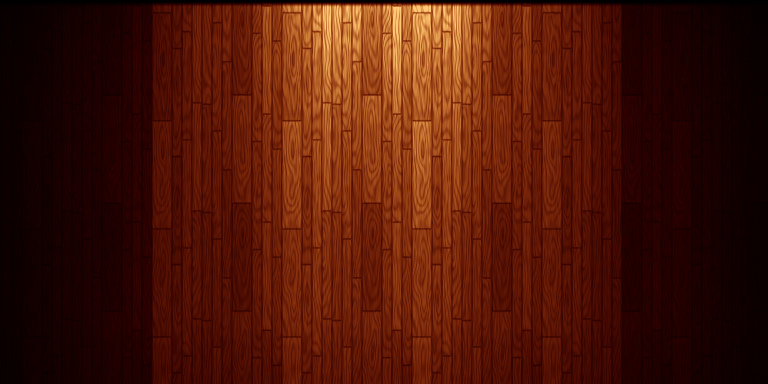
Write a Shadertoy shader that draws this texture.

```glsl
// Narrow varnished wood planks lit by a warm spotlight from the top centre.
#define PLANK_W 0.02604
#define PLANK_LEN 0.2815
#define TILE_COLS 13.0
#define ORIGIN vec2(0.604, 0.471)
#define LIGHT_X 1.008
#define PANEL_HALF 0.612
#define TONE_RANGE 0.30
#define GRAIN_DEPTH 0.30
#define RING_STEP 0.0068
#define SEAM_DEPTH 0.32

float hash(vec2 p) {
    return fract(sin(dot(p, vec2(127.1, 311.7))) * 43758.5453);
}

float noise(vec2 p) {
    vec2 i = floor(p), f = fract(p);
    f = f * f * (3.0 - 2.0 * f);
    return mix(mix(hash(i), hash(i + vec2(1, 0)), f.x),
               mix(hash(i + vec2(0, 1)), hash(i + vec2(1, 1)), f.x), f.y);
}

// Stretched growth rings; a centre beyond the plank gives straight grain.
float woodGrain(vec2 p, vec2 centre, float seed) {
    vec2 q = (p - centre) * vec2(1.0, 0.16);
    float warp = noise(vec2(p.x * 65.0 + seed * 71.0, p.y * 17.0 + seed * 39.0));
    float ring = (length(q) + 0.013 * warp) / RING_STEP;
    float lines = pow(0.5 + 0.5 * cos(6.2832 * ring), 2.0);
    float pores = noise(vec2(p.x * 420.0 + seed * 53.0, p.y * 55.0));
    return 0.62 * lines + 0.65 * pores;
}

// Returns the brightness of the wood before lighting.
float planks(vec2 p, float px) {
    float x = (p.x - ORIGIN.x) / PLANK_W;
    float start = floor(x);
    float col = mod(start, TILE_COLS);
    float width = 1.0;

    // Two double-width boards in each horizontal repeat
    if (col < 2.0 || (col > 4.5 && col < 6.5)) {
        float second = (col == 1.0 || col == 6.0) ? 1.0 : 0.0;
        start -= second;
        col -= second;
        width = 2.0;
    }
    float s = (p.y - ORIGIN.y) / PLANK_LEN + hash(vec2(col, 0.0));
    float row = floor(s);
    vec2 local = vec2((x - start) * PLANK_W, fract(s) * PLANK_LEN);
    float seed = hash(vec2(col + 3.0, row + 7.0));

    // Board tone: column character plus individual variation
    float tone = 1.0 + TONE_RANGE * (0.55 * seed + 0.45 * hash(vec2(col, 5.0)) - 0.5);
    if (col == 0.0) tone = 0.98 - 0.16 * mod(row, 2.0);
    if (col == 5.0) tone += 0.05;

    // Knots on the wide boards and one narrow board
    bool knotted = width > 1.5 || col == 7.0;
    float side = knotted ? 0.55 * width : mix(-1.0, 2.0, seed);
    vec2 centre = vec2(side * PLANK_W, PLANK_LEN * mix(0.58, 0.72, seed));
    float grain = woodGrain(local, centre, seed);
    if (knotted) {
        vec2 k = (local - centre) / vec2(0.008, 0.036);
        grain += 0.5 * exp(-2.0 * dot(k, k));
    }
    tone *= 1.0 + GRAIN_DEPTH * (0.52 - grain);

    // Dark joints between boards
    float edgeX = min(local.x, width * PLANK_W - local.x);
    float edgeY = min(local.y, PLANK_LEN - local.y);
    float seam = 1.0 - smoothstep(0.0, 0.0016 + px, min(edgeX, edgeY));
    return tone * (1.0 - SEAM_DEPTH * seam);
}

// Broad wash, tapering spotlight, and shaded side panels.
float lighting(vec2 p, float px) {
    float dx = abs(p.x - LIGHT_X);
    float dy = 1.0 - p.y;
    float wash = 0.18 + 0.20 * exp(-pow(dx / 0.55, 2.0));
    float beam = dx / (0.36 + 0.25 * dy);
    float light = wash + 0.62 * exp(-dy / 0.42 - beam * beam);
    float outside = smoothstep(-px, px, dx - PANEL_HALF);
    light *= 1.0 - 0.36 * outside;
    light *= 1.0 - 0.62 * smoothstep(0.66, 1.04, dx);
    light *= 1.0 - 0.45 * smoothstep(0.5, 0.95, dx) * exp(-dy / 0.12);
    light *= 1.0 - 0.15 * smoothstep(0.8, 1.0, dy);
    return light * smoothstep(0.003, 0.019, dy);
}

// Deep red through amber to pale gold.
vec3 varnish(float r) {
    r = clamp(r, 0.0, 1.0);
    vec3 c = vec3(r, 0.80 * pow(r, 2.1) - 0.014, 0.46 * pow(r, 3.2) - 0.003);
    return max(c, 0.0);
}

void mainImage(out vec4 fragColor, in vec2 fragCoord) {
    vec2 p = fragCoord / iResolution.y;
    float px = 1.0 / iResolution.y;
    float brightness = lighting(p, px) * planks(p, px);
    fragColor = vec4(varnish(brightness), 1.0);
}
```
